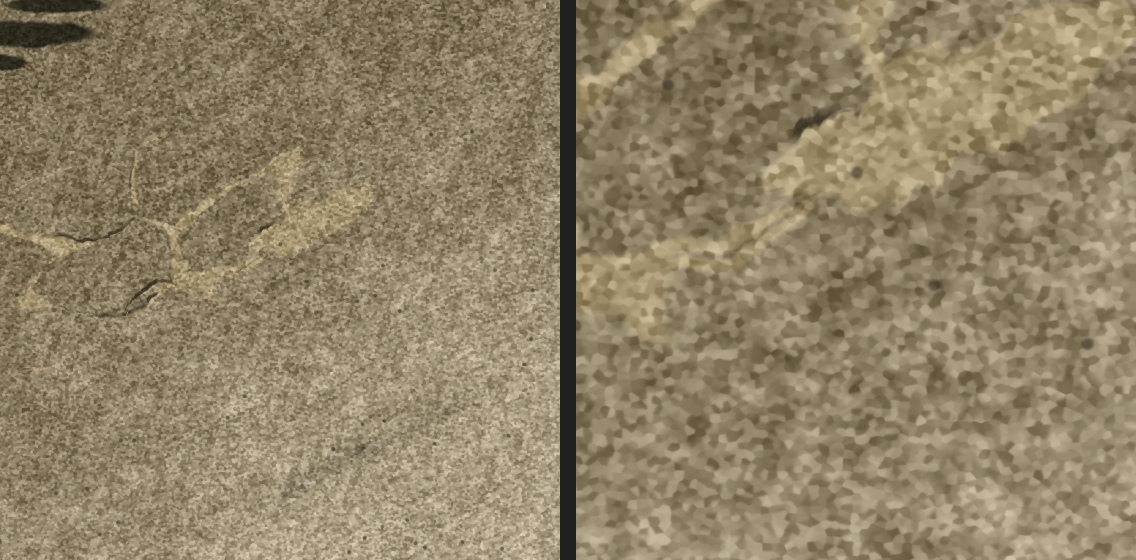
Left, the full canvas; right, a detail of the centre.
This texture is drawn by a WebGL 1 fragment shader. Its source:

```glsl
precision highp float;
// Sunlit weathered asphalt: sand-filled diagonal cracks, a worn pit and drifting sand.
uniform vec2 u_resolution;

const vec3 ASPHALT = vec3(0.495, 0.445, 0.338);
const vec3 SAND = vec3(0.69, 0.64, 0.53);
const vec3 CRACK_SAND = vec3(0.68, 0.61, 0.46);
const vec3 GREY_TAR = vec3(0.47, 0.44, 0.36);
const vec3 SHADOW = vec3(0.14, 0.13, 0.09);
const mat2 SLOPE = mat2(0.89, -0.454, 0.454, 0.89); // to along / across the cracks
const mat2 TURN = mat2(0.8, 0.6, -0.6, 0.8);
const vec2 PLATES = vec2(5.0, 9.0);                 // slabs per canvas
const vec2 ZONE = vec2(0.52, 0.40);                 // broken area, slope space
const vec2 ZONE_SIZE = vec2(0.55, 0.25);
const vec2 PIT = vec2(0.765, 0.283);
const vec2 PIT_SIZE = vec2(0.115, 0.036);
const vec2 TAR = vec2(0.72, -0.125);
const vec2 TAR_SIZE = vec2(0.26, 0.035);
const vec2 TO_LIGHT = vec2(-0.0035, 0.006);
const float FINE_GRAINS = 205.0;
const float COARSE_GRAINS = 85.0;
const float FINE_CONTRAST = 0.25;
const float COARSE_CONTRAST = 0.13;

vec2 hash2(vec2 c) {
  return fract(sin(vec2(dot(c, vec2(127.1, 311.7)), dot(c, vec2(269.5, 183.3)))) * 43758.5);
}

// Layered, warped sines, roughly -1 to 1
float waves(vec2 p) {
  float sum = 0.0, amp = 0.6;
  for (int i = 0; i < 6; i++) {
    p = TURN * p + 1.7;
    p += 0.7 * sin(p.yx * 0.9 + 0.5);
    sum += amp * sin(p.x) * sin(p.y);
    p *= 1.8;
    amp *= 0.6;
  }
  return sum;
}

// Cellular noise: nearest distance, gap to the second, cell value
vec3 cells(vec2 p) {
  vec2 base = floor(p);
  float near = 8.0, next = 8.0, value = 0.0;
  for (int j = -1; j <= 1; j++) for (int i = -1; i <= 1; i++) {
    vec2 c = base + vec2(i, j);
    float d = length(c + hash2(c) - p);
    if (d < near) { next = near; near = d; value = hash2(c + 31.0).x; }
    else next = min(next, d);
  }
  return vec3(near, next - near, value);
}

// Soft-edged cellular grains, centred on zero
float grains(vec2 p) {
  vec2 base = floor(p);
  float sum = 0.0, total = 0.0001;
  for (int j = -1; j <= 1; j++) for (int i = -1; i <= 1; i++) {
    vec2 c = base + vec2(i, j);
    vec2 d = c + hash2(c) - p;
    float w = exp(-7.0 * dot(d, d));
    sum += w * hash2(c + 17.0).y;
    total += w;
  }
  return sum / total - 0.5;
}

// Coverage by sand lying in cracks and the pit
float sandFill(vec2 p) {
  vec2 s = SLOPE * (p + 0.012 * vec2(waves(p * 22.0), waves(p * 22.0 + 7.0)));
  float zone = 1.0 - smoothstep(0.35, 1.0, length((s - ZONE) / ZONE_SIZE));
  float patchy = waves(p * 11.0 + 3.0);
  float crack = zone * (0.004 + 0.011 * patchy) - 0.003 * (1.0 - zone) - 0.07 * cells(s * PLATES + 2.3).y;
  float seam = 0.002 + 0.008 * patchy - abs(s.y - 0.285 - 0.022 * sin(s.x * 17.0))
    - 0.05 * smoothstep(0.28, 0.5, abs(s.x - 0.5));
  float pit = 0.035 * (1.0 - length((s - PIT) / PIT_SIZE)) + 0.012 * waves(p * 32.0);
  return smoothstep(-0.002, 0.002, max(max(crack, seam), pit));
}

// Soft shadow of leaves at the upper left
float leafShadow(vec2 p) {
  float cover = 0.0;
  p += 0.006 * waves(p * 25.0);
  for (int k = 0; k < 3; k++) {
    float i = float(k);
    vec2 size = vec2(0.09 + 0.05 * i * (1.6 - i), 0.016 + 0.006 * i * (2.0 - i));
    float d = length((p - vec2(0.1 - 0.05 * i, 0.99 - 0.05 * i)) / size);
    cover = max(cover, 1.0 - smoothstep(0.8, 1.15, d));
  }
  return cover;
}

void main() {
  vec2 p = gl_FragCoord.xy / u_resolution;
  vec2 s = SLOPE * p;

  // Broad drift of sand to the lower right, with dusty patches
  float mottle = waves(s * vec2(9.0, 17.0));
  float drift = smoothstep(-0.35, 0.75, 0.55 * p.x - 0.9 * p.y + 0.2 + 0.1 * mottle);
  float dust = smoothstep(0.1, 0.8, waves(s * vec2(24.0, 42.0) + 5.0));
  vec3 color = mix(ASPHALT, SAND, clamp(drift + 0.3 * dust, 0.0, 1.0));
  color += 0.022 * mottle + 0.035 * drift * waves(s * vec2(65.0, 95.0));
  float tar = 1.0 - smoothstep(0.3, 1.0, length((s - TAR) / TAR_SIZE) - 0.5 * mottle);
  color = mix(color, GREY_TAR, 0.6 * tar);

  // Cracks, with shade under the slab lips facing away from the light
  float fill = sandFill(p);
  float lip = fill * (1.0 - sandFill(p + TO_LIGHT));
  lip *= smoothstep(-0.15, 0.35, waves(p * 8.0 + 1.0));
  color = mix(color, CRACK_SAND, 0.8 * fill);
  color = mix(color, SHADOW, 0.8 * lip);

  // Grains and scattered dark pebbles
  vec2 g = p * vec2(1.0, 1.15);
  float grain = FINE_CONTRAST * grains(g * FINE_GRAINS) + COARSE_CONTRAST * grains(g * COARSE_GRAINS);
  color += grain * (1.0 - 0.7 * lip);
  vec3 pebble = cells(p * 32.0);
  color = mix(color, SHADOW, 0.5 * step(0.94, pebble.z) * (1.0 - smoothstep(0.06, 0.16, pebble.x)));

  color = mix(color, SHADOW + 0.25 * grain, 0.9 * leafShadow(p));
  gl_FragColor = vec4(clamp(color, 0.0, 1.0), 1.0);
}
```
